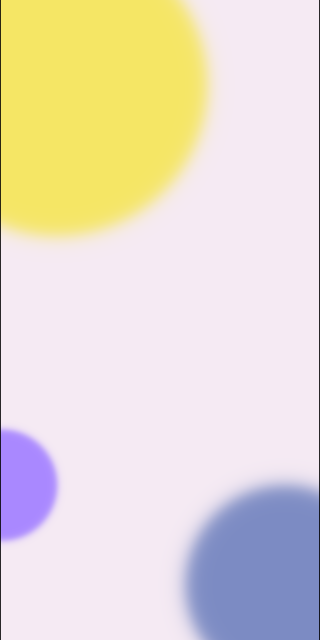
A Shadertoy shader for this background:

```glsl
// Three softly blurred discs (yellow, violet, slate blue) on a pale pink ground,
// framed by hairlines on the left and right sides. Each disc is a signed
// distance passed through a smooth approximation of a Gaussian-blurred edge.

const vec3 PALE_PINK  = vec3(0.961, 0.918, 0.953);
const vec3 YELLOW     = vec3(0.961, 0.902, 0.396);
const vec3 VIOLET     = vec3(0.663, 0.533, 1.0);
const vec3 SLATE_BLUE = vec3(0.486, 0.545, 0.765);
const vec3 LINE_BLACK = vec3(0.0);
const float LINE_WIDTH = 1.0 / 384.0;

// Coverage of a disc whose rim is blurred with the given standard deviation
float blurredDisc(vec2 p, vec2 center, float radius, float sigma) {
    float d = (length(p - center) - radius) / sigma;
    return 1.0 / (1.0 + exp(clamp(1.702 * d, -30.0, 30.0)));
}

// Antialiased coverage of vertical lines along both sides of a unit-wide canvas
float sideLines(float x, float width, float pixel) {
    float edgeDistance = min(x, 1.0 - x);
    return clamp((width - edgeDistance) / pixel + 0.5, 0.0, 1.0);
}

void mainImage(out vec4 fragColor, in vec2 fragCoord) {
    // Canvas is 1 wide and 2 high
    vec2 p = fragCoord / iResolution.xy * vec2(1.0, 2.0);
    float pixel = 1.0 / iResolution.x;

    // Discs
    vec3 color = PALE_PINK;
    color = mix(color, YELLOW, blurredDisc(p, vec2(0.177, 1.734), 0.471, 0.026));
    color = mix(color, VIOLET, blurredDisc(p, vec2(0.005, 0.484), 0.174, 0.0105));
    color = mix(color, SLATE_BLUE, blurredDisc(p, vec2(0.891, 0.172), 0.311, 0.027));

    // Frame
    color = mix(color, LINE_BLACK, sideLines(p.x, LINE_WIDTH, pixel));

    fragColor = vec4(color, 1.0);
}
```
